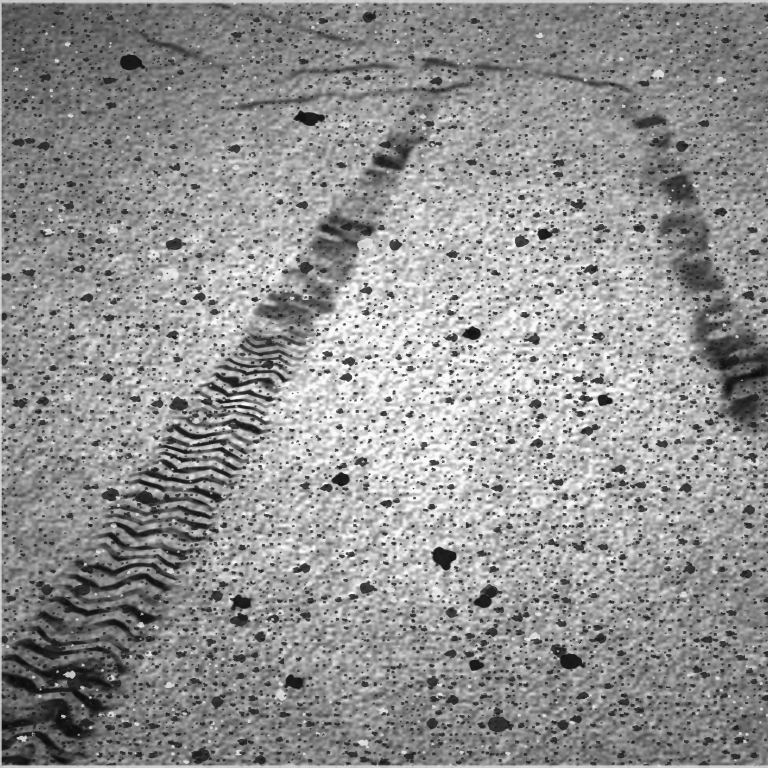
This texture is drawn by a WebGL 2 fragment shader. Its source:

```glsl
#version 300 es
precision highp float;
// Grey gravel plain under a soft pool of light, crossed by two wheel tracks.
// Tracks are slanted bands with tread ridges; grit is value noise, and the
// pebbles come from jittered grids of several scales.
uniform vec2 u_resolution;
out vec4 fragColor;

float hash(vec2 p) {
    vec3 q = fract(vec3(p.xyx) * 0.1031);
    q += dot(q, q.yzx + 33.33);
    return fract((q.x + q.y) * q.z);
}

float noise(vec2 p) {
    vec2 i = floor(p), f = fract(p);
    f = f * f * (3.0 - 2.0 * f);
    return mix(mix(hash(i), hash(i + vec2(1, 0)), f.x),
               mix(hash(i + vec2(0, 1)), hash(i + vec2(1, 1)), f.x), f.y);
}

float fbm(vec2 p) {
    return 0.55 * noise(p) + 0.3 * noise(p * 2.1 + 7.3) + 0.15 * noise(p * 4.3 + 19.1);
}

// Soft window that is 1 between lo and hi
float window(float v, float lo, float hi, float soft) {
    return smoothstep(lo - soft, lo + soft, v) * (1.0 - smoothstep(hi - soft, hi + soft, v));
}

// Faint distant rut: offset from a curve, limited to a span of x
float rut(vec2 p, float curveY, float x0, float x1) {
    float d = p.y - curveY + 0.008 * (noise(p * 35.0) - 0.5);
    return exp(-d * d / 0.000016) * window(p.x, x0, x1, 0.02)
         * smoothstep(0.15, 0.65, noise(p * vec2(28.0, 60.0)));
}

// Ragged stone: x is dark body coverage, y is its lit upper edge
vec2 stone(vec2 d, float r, float soft) {
    float wobble = r * 0.7 * (noise(d / r * 1.6 + r * 900.0) - 0.5);
    float body = 1.0 - smoothstep(-soft, soft, length(d * vec2(0.8, 1.15)) + wobble - r);
    float lit = 1.0 - smoothstep(-soft, soft, length(d - r * vec2(-0.4, 0.9)) - r * 0.5);
    return vec2(body, lit);
}

void main() {
    vec2 p = gl_FragCoord.xy / u_resolution;
    float px = 1.0 / min(u_resolution.x, u_resolution.y);

    // Pool of light with dim corners
    vec2 c = (p - vec2(0.56, 0.51)) / vec2(0.56, 0.41);
    float tone = 0.40 + 0.46 * exp(-dot(c, c));
    tone -= 0.09 * smoothstep(0.5, 0.0, p.x) * smoothstep(0.7, 1.0, p.y);
    tone *= 0.9 + 0.2 * fbm(p * vec2(9.0, 14.0));

    // Grit: grain plus slope shading
    vec2 g = p * vec2(150.0, 205.0);
    float relief = noise(g) - noise(g + vec2(0.5, -0.8));
    float grain = noise(p * vec2(230.0, 260.0) + 31.0) - 0.5;
    float coarse = fbm(p * vec2(60.0, 85.0)) - 0.5;
    tone *= 1.0 + (0.36 * relief + 0.36 * grain + 0.32 * coarse) * mix(1.15, 0.75, p.y);

    // Left track: treads near, broken smears far
    float halfW = mix(0.105, 0.024, min(p.y / 0.85, 1.0));
    float s = (p.x - 0.64 * p.y - 0.002 + 0.02 * (noise(p * 45.0) - 0.5)) / halfW;
    float left = window(s, -0.92, 0.92, 0.22) * (1.0 - smoothstep(0.84, 0.9, p.y));
    float zig = abs(fract(s * 0.95 + 0.25) - 0.5);
    float phase = 25.0 * p.y + 70.0 * p.y * p.y + 1.5 * zig + 0.5 * s
                + 0.9 * noise(p * vec2(28.0, 35.0));
    float ridge = 0.5 + 0.5 * cos(6.2832 * phase);
    float smear = noise(vec2(p.x * 26.0, p.y * 120.0 + p.x * 35.0));
    float near = 1.0 - smoothstep(0.48, 0.62, p.y);
    float clump = 0.5 + 0.5 * cos(6.2832 * (p.y - 0.70) / 0.092);
    float tread = smoothstep(0.3, 0.9, ridge) * (0.45 + 0.55 * smoothstep(0.2, 0.6, smear));
    float farDark = smoothstep(0.15, 0.8, smear) * mix(0.75, 0.15 + 0.85 * clump, smoothstep(0.6, 0.72, p.y));
    float groove = exp(-pow((s - 0.08) / 0.14, 2.0)) * near;
    tone *= 1.0 - left * mix(0.15 + 0.15 * farDark + 0.5 * farDark, 0.20 + 0.66 * tread, near);
    tone += left * near * (0.15 * (1.0 - ridge) * smoothstep(0.1, 0.4, p.y) + 0.06 * groove);

    // Right track: blotchy, darkest at the lower end
    float w2 = mix(0.052, 0.021, smoothstep(0.43, 0.88, p.y));
    float t = (p.x - 0.827 - 0.395 * (0.87 - p.y) + 0.035 * (noise(p * 30.0 + 5.0) - 0.5)) / w2;
    float right = window(t, -0.8, 0.8, 0.35) * window(p.y, 0.44, 0.875, 0.015);
    float blot = smoothstep(0.25, 0.75, noise(vec2(p.x * 32.0, p.y * 95.0 - p.x * 20.0)));
    tone *= 1.0 - right * (0.14 + 0.62 * blot * (0.6 + 0.4 * noise(p * 18.0)))
                - 0.3 * right * exp(-pow((p.y - 0.51) / 0.04, 2.0));

    // Thin crossing ruts near the top
    float ruts = rut(p, 0.915 - 0.45 * (p.x - 0.55) * (p.x - 0.55), 0.35, 0.82)
               + rut(p, 0.863 + 0.08 * (p.x - 0.31), 0.31, 0.62)
               + rut(p, 0.99 - 0.25 * (p.x - 0.286), 0.28, 0.58)
               + rut(p, 0.95 - 0.41 * (p.x - 0.195), 0.18, 0.34);
    tone *= 1.0 - 0.5 * min(ruts, 1.0);

    // Scattered pebbles, finer and denser in each layer
    float cluster = 0.55 + 0.9 * noise(p * 7.0 + 3.0);
    for (int i = 0; i < 5; i++) {
        float n = 24.0 * pow(1.5, float(i));
        vec2 q = p * n + float(i) * 17.3, cell = floor(q);
        vec2 spot = 0.3 + 0.4 * vec2(hash(cell + 2.7), hash(cell + 8.1));
        float r = mix(0.11, 0.25, hash(cell + 5.5)) * mix(1.1, 0.75, p.y) / n;
        vec2 k = stone((fract(q) - spot) / n, r, px * 0.9);
        float on = step(hash(cell + 11.9), (0.09 + 0.07 * float(i)) * cluster);
        float pale = step(0.9, hash(cell + 21.3));
        tone = mix(tone, tone + 0.25, k.y * on * 0.35);
        tone = mix(tone, mix(0.10, 0.93, pale), k.x * on * 0.8);
    }

    // Larger landmark stones: position and radius
    vec3 rocks[12] = vec3[12](
        vec3(0.173, 0.918, 0.011), vec3(0.404, 0.846, 0.012), vec3(0.71, 0.695, 0.008),
        vec3(0.616, 0.565, 0.009), vec3(0.788, 0.479, 0.008), vec3(0.445, 0.375, 0.009),
        vec3(0.577, 0.273, 0.014), vec3(0.316, 0.215, 0.01), vec3(0.384, 0.111, 0.01),
        vec3(0.746, 0.138, 0.011), vec3(0.63, 0.216, 0.009), vec3(0.621, 0.134, 0.008));
    for (int i = 0; i < 12; i++) {
        vec2 k = stone(p - rocks[i].xy, rocks[i].z, px * 1.2);
        tone = mix(mix(tone, 0.85, k.y * 0.35), 0.06, k.x * 0.92);
    }

    // Pale strips along the frame
    float edge = max(smoothstep(0.994, 0.998, p.y), 1.0 - smoothstep(0.002, 0.005, min(p.y, p.x * 1.6)));
    tone = mix(tone, 0.86, edge * 0.85);
    fragColor = vec4(vec3(clamp(tone, 0.03, 0.98)), 1.0);
}
```
